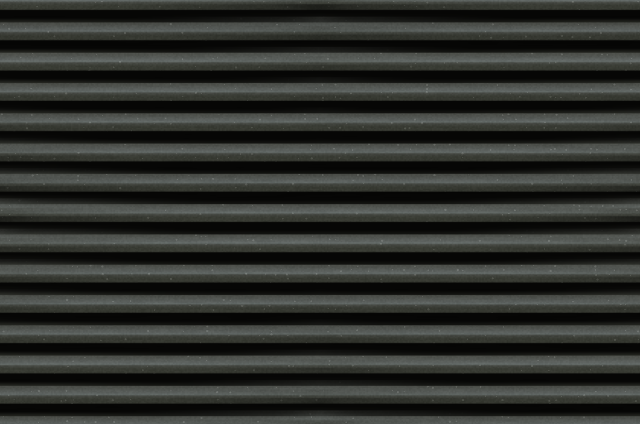
Reproduce this texture procedurally as a Shadertoy shader.

```glsl
#define SLATS 14.0
#define PHASE 0.67
#define SLAT_TOP 0.59
#define RIDGE 0.30
#define SEAM_SHIFT 0.19
#define SEAM_MIX 0.55
#define GRAIN 0.035
#define SPECK_GRID vec2(110.0, 98.0)

const vec3 GAP = vec3(0.022, 0.022, 0.018);
const vec3 OLIVE = vec3(0.215, 0.225, 0.195);
const vec3 OLIVE_LIGHT = vec3(0.275, 0.285, 0.265);
const vec3 GREY = vec3(0.29, 0.30, 0.28);
const vec3 GREY_LIGHT = vec3(0.365, 0.385, 0.375);
const vec3 HIGHLIGHT = vec3(0.40, 0.43, 0.42);

float hash(vec2 p) {
    vec3 q = fract(p.xyx * vec3(0.1031, 0.1030, 0.0973));
    q += dot(q, q.yzx + 33.33);
    return fract((q.x + q.y) * q.z);
}

float valueNoise(vec2 p) {
    vec2 i = floor(p), f = fract(p);
    f = f * f * (3.0 - 2.0 * f);
    return mix(mix(hash(i), hash(i + vec2(1, 0)), f.x),
               mix(hash(i + vec2(0, 1)), hash(i + vec2(1, 1)), f.x), f.y);
}

// Cross-section of one slat: rgb is its colour, a is its coverage.
vec4 slat(float t, float rim, float aa) {
    float s = fract(t + 0.2) - 0.2;
    float body = smoothstep(-aa, aa, s) * (1.0 - smoothstep(SLAT_TOP - aa, SLAT_TOP + aa, s));

    // Lower face, upper face and the bright ridge between them
    vec3 lower = mix(OLIVE, OLIVE_LIGHT, smoothstep(0.12, RIDGE, s));
    lower *= mix(0.85, 1.0, smoothstep(0.0, 0.06, s));
    vec3 upper = mix(GREY_LIGHT, GREY, smoothstep(RIDGE, SLAT_TOP, s));
    vec3 face = mix(lower, upper, smoothstep(RIDGE - 0.03, RIDGE + 0.02, s));
    face = mix(face, HIGHLIGHT, 0.6 * exp(-pow((s - RIDGE) / 0.035, 2.0)));

    // Dim back edge fading into the gap
    float back = smoothstep(SLAT_TOP - aa, SLAT_TOP, s) * (1.0 - smoothstep(SLAT_TOP, SLAT_TOP + 0.17, s));
    vec3 gap = GAP + OLIVE * rim * back;
    return vec4(mix(gap, face, body), body);
}

// Small pale flecks, one candidate per cell
float specks(vec2 uv) {
    vec2 p = uv * SPECK_GRID;
    vec2 cell = floor(p);
    vec2 centre = 0.3 + 0.4 * vec2(hash(cell + 17.0), hash(cell + 53.0));
    float radius = mix(0.12, 0.28, hash(cell + 91.0));
    float dist = length((fract(p) - centre) * vec2(1.0, 0.8));
    return step(0.91, hash(cell)) * (1.0 - smoothstep(radius * 0.4, radius, dist));
}

void mainImage(out vec4 fragColor, in vec2 fragCoord) {
    vec2 uv = fragCoord / iResolution.xy;
    vec2 fromCentre = abs(uv * 2.0 - 1.0);
    float t = uv.y * SLATS - PHASE;
    float aa = 0.75 * SLATS / iResolution.y;

    // A raised, overlapping layer shows at the middle of each border
    float seam = abs(fromCentre.x - fromCentre.y);
    float blend = SEAM_MIX * smoothstep(0.25, 1.0, seam) * mix(0.55, 1.0, smoothstep(0.8, 1.0, seam));
    float rim = mix(0.22, 0.50, smoothstep(0.3, 1.0, fromCentre.x));
    vec4 surface = mix(slat(t, rim, aa), slat(t - SEAM_SHIFT, rim, aa), blend);

    // Slight differences between slats, lengthwise streaks and fine grain
    float tone = 0.97 + 0.06 * hash(vec2(floor(t + 0.2), 7.0));
    float streak = valueNoise(uv * vec2(24.0, 230.0)) - 0.5;
    float grain = valueNoise(uv * vec2(420.0, 300.0)) - 0.5;
    vec3 color = surface.rgb * (tone + 0.06 * streak);
    color += surface.a * (GRAIN * grain + 0.09 * specks(uv));

    fragColor = vec4(clamp(color, 0.0, 1.0), 1.0);
}
```
